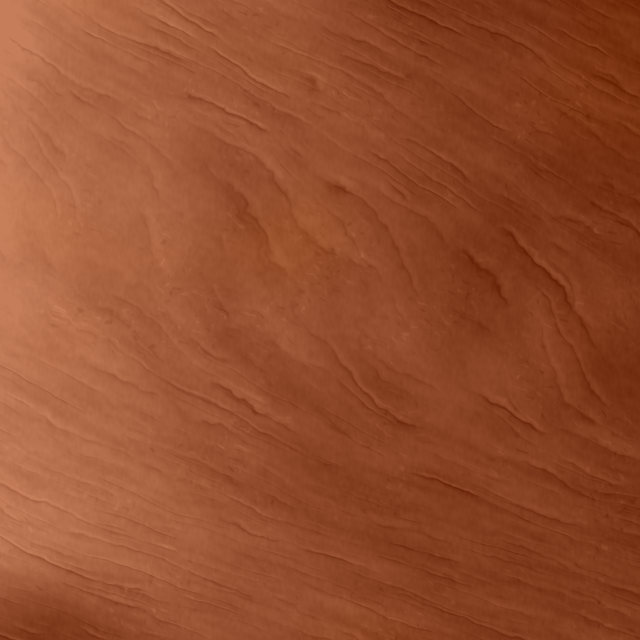
Reproduce this texture procedurally as a WebGL 2 fragment shader.

```glsl
#version 300 es
precision highp float;
// Reddish-brown polished wood: grain sweeps down to the right and steepens into
// curling folds along a diagonal band. Broken creases are drawn on a bent grain
// coordinate, then tinted by a light that falls off from left to right.

uniform vec2 u_resolution;
out vec4 fragColor;

const vec3 DARK_WOOD = vec3(0.44, 0.17, 0.06);
const vec3 LIGHT_WOOD = vec3(0.76, 0.48, 0.34);
const vec3 AMBER_TINT = vec3(0.015, 0.006, -0.016);
const float BAND_HEIGHT = 0.69;    // height of the folded band at the left edge
const float BAND_SLOPE = 0.27;     // fall of the band towards the right
const float BAND_WIDTH = 0.20;
const float BAND_STRETCH = 0.35;   // grain bend inside the band
const float OUTER_STRETCH = 4.3;   // extra bend outside it
const float WARP = 0.075;
const float FOLD_FREQ = 8.0;
const float FINE_FREQ = 15.0;
const float FOLD_DEPTH = 0.36;
const float FINE_DEPTH = 0.22;
const float RAGGED = 0.16;         // roughness of the crease lines
const float STREAK_DEPTH = 0.11;
const float PATCH_DEPTH = 0.19;
const float SPECK_DEPTH = 0.15;
const float FUZZ_DEPTH = 0.06;

float hash(vec2 c) {
    vec3 q = fract(vec3(c.xyx) * 0.1031);
    q += dot(q, q.yzx + 33.33);
    return fract((q.x + q.y) * q.z);
}

vec2 gradient(vec2 c) {
    float a = 6.2832 * hash(c);
    return vec2(cos(a), sin(a));
}

// Gradient noise, roughly -0.7 to 0.7
float noise(vec2 p) {
    vec2 i = floor(p), f = p - i;
    vec2 w = f * f * f * (f * (f * 6.0 - 15.0) + 10.0);
    vec2 e = vec2(0.0, 1.0);
    float a = dot(gradient(i), f);
    float b = dot(gradient(i + e.yx), f - e.yx);
    float c = dot(gradient(i + e.xy), f - e.xy);
    float d = dot(gradient(i + e.yy), f - e.yy);
    return mix(mix(a, b, w.x), mix(c, d, w.x), w.y);
}

// Signed height above the centre of the folded band
float bandHeight(vec2 p) {
    float slope = BAND_SLOPE * mix(0.5, 1.0, smoothstep(0.0, 0.5, p.y));
    return p.y + slope * p.x - BAND_HEIGHT;
}

// Coordinate across the grain: its level lines are the wood fibres
float grainCoord(vec2 p, float t) {
    float bend = t - BAND_WIDTH * atan(t / BAND_WIDTH);
    float warp = noise(p * 4.0 + 3.0) + 0.45 * noise(p * 11.0 + 8.0);
    return p.x + BAND_STRETCH * t + OUTER_STRETCH * bend + WARP * warp;
}

// Short ragged creases: a thin dark line in a soft shadow, with a pale upper rim
float creases(float grain, float along, float freq, float seed, float rough) {
    float phase = grain * freq + 0.8 * noise(vec2(grain * freq * 0.6, along * 4.0 + seed));
    phase += RAGGED * rough;
    float id = floor(phase);
    float d = phase - id - 0.5;
    float soft = max(0.06, fwidth(phase));
    float edge = 1.0 - smoothstep(-0.5 * soft, soft, d);
    float below = min(d, 0.0);
    float shadow = edge * (0.45 * exp(6.0 * below) + 0.65 * exp(16.0 * below));
    float rim = exp(-pow((d - 0.16) / 0.10, 2.0));
    float reach = noise(vec2(along * 5.0 + seed, id * 7.37 + seed));
    float gaps = noise(vec2(along * 17.0 + seed, id * 3.71 + 0.4));
    float strength = mix(0.4, 1.0, hash(vec2(id + 50.0, seed)));
    strength *= smoothstep(-0.12, 0.4, reach + 0.5 * gaps);
    return strength * (0.45 * rim - shadow);
}

// Light falling off to the right, with a dull lower left corner
float lighting(vec2 p) {
    float light = 0.99 - 1.58 * p.x + 0.72 * p.x * p.x;
    light += 0.28 * (p.y - 0.5) * (1.0 - 1.7 * p.x);
    float corner = length(p * vec2(0.8, 1.6));
    return light - 0.6 * (1.0 - smoothstep(0.02, 0.27, corner));
}

void main() {
    vec2 p = gl_FragCoord.xy / u_resolution;
    float t = bandHeight(p);
    float grain = grainCoord(p, t);
    float along = p.x - 0.8 * p.y;
    float inBand = exp(-pow(t / 0.2, 2.0));
    float rough = noise(p * 34.0 + 5.0) + 0.5 * noise(p * 80.0);

    // Large shading and grain
    float tone = lighting(p);
    tone += PATCH_DEPTH * noise(p * 3.2 + 17.0);
    tone += PATCH_DEPTH * mix(0.6, 1.3, inBand) * noise(vec2(grain * 5.5, along * 4.0 + 5.0));
    tone += STREAK_DEPTH * noise(vec2(grain * 17.0, along * 9.0) + 0.3 * rough);
    tone += FOLD_DEPTH * creases(grain, along, FOLD_FREQ, 2.0, rough);
    tone += FINE_DEPTH * creases(grain, along, FINE_FREQ, 9.0, rough);

    // Short pores and glints lying along the grain, and a faint fuzz
    vec2 fibre = vec2(0.77 * p.x - 0.64 * p.y, 0.64 * p.x + 0.77 * p.y);
    float speck = noise(fibre * vec2(62.0, 125.0) + rough);
    float cluster = smoothstep(-0.35, 0.4, noise(p * 9.0 + 31.0));
    tone += SPECK_DEPTH * cluster * (smoothstep(0.25, 0.6, speck) - smoothstep(0.25, 0.6, -speck));
    tone += FUZZ_DEPTH * (noise(p * vec2(170.0, 95.0)) + noise(fibre * vec2(50.0, 75.0) + 40.0));

    // Colour, with slightly warmer patches
    vec3 colour = mix(DARK_WOOD, LIGHT_WOOD, clamp(tone, -0.2, 1.05));
    float amber = smoothstep(0.05, 0.45, noise(p * vec2(2.5, 4.0) + 22.0));
    colour += AMBER_TINT * amber;
    fragColor = vec4(clamp(colour, 0.0, 1.0), 1.0);
}
```
